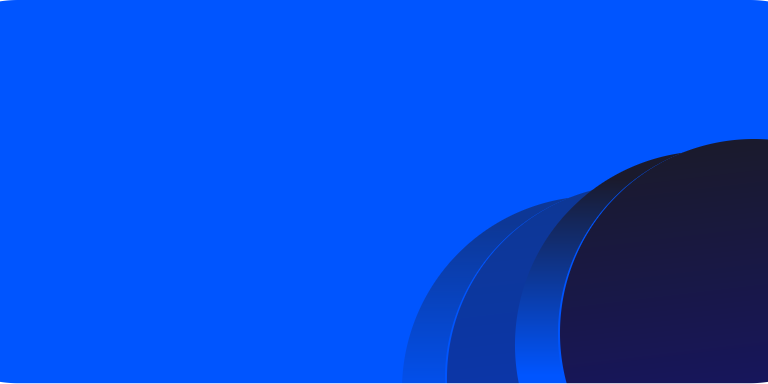
A Shadertoy shader for this background:

```glsl
// Flat blue banner with two stacked pairs of gradient discs rising at the lower right.

// Lengths are in canvas heights, origin at the lower left.
const vec3 BLUE = vec3(0.0, 0.333, 1.0);
const vec3 INK = vec3(0.102, 0.102, 0.175);
const vec3 INDIGO = vec3(0.09, 0.085, 0.365);
const vec3 PAPER = vec3(1.0);

const float DISC_RADIUS = 0.5052;
const vec2 FRONT_CENTER = vec2(1.9635, 0.1328);
const vec2 BACK_OFFSET = vec2(-0.1172, -0.0312);
const vec2 RIM_OFFSET = vec2(-0.0052, -0.0026);
const vec2 PAIR_STEP = vec2(-0.2943, -0.1172);
const float FADED_OPACITY = 0.5;

const vec2 BACK_FADE = vec2(0.40, -0.11);   // heights where ink starts and blue ends
const vec2 FRONT_FADE = vec2(0.50, -0.15);  // heights where ink starts and indigo ends
const float FRONT_TILT = 0.12;

const float CORNER_RADIUS = 0.31;
const float CORNER_OVERHANG = 0.263;        // part of each corner beyond the sides
const float BOTTOM_MARGIN = 0.002;

float coverage(float dist, float pixel) {
    return clamp(0.5 - dist / pixel, 0.0, 1.0);
}

float disc(vec2 p, float pixel) {
    return coverage(length(p) - DISC_RADIUS, pixel);
}

float ramp(float value, vec2 range) {
    return clamp((value - range.x) / (range.y - range.x), 0.0, 1.0);
}

float roundedBox(vec2 p, vec2 halfSize, float radius) {
    vec2 q = abs(p) - halfSize + radius;
    return length(max(q, 0.0)) + min(max(q.x, q.y), 0.0) - radius;
}

// Back disc, thin bright rim, then front disc; p is relative to the front centre.
vec3 drawPair(vec3 color, vec2 p, float pixel) {
    vec3 backColor = mix(INK, BLUE, ramp(p.y, BACK_FADE));
    vec3 frontColor = mix(INK, INDIGO, ramp(p.y - FRONT_TILT * p.x, FRONT_FADE));
    color = mix(color, backColor, disc(p - BACK_OFFSET, pixel));
    color = mix(color, BLUE, disc(p - RIM_OFFSET, pixel));
    return mix(color, frontColor, disc(p, pixel));
}

void mainImage(out vec4 fragColor, in vec2 fragCoord) {
    float pixel = 1.0 / iResolution.y;
    vec2 p = fragCoord * pixel;
    float width = iResolution.x * pixel;
    vec3 color = BLUE;

    // Faded pair first, solid pair over it
    for (int i = 1; i >= 0; i--) {
        vec2 center = FRONT_CENTER + float(i) * PAIR_STEP;
        float opacity = mix(1.0, FADED_OPACITY, float(i));
        color = mix(color, drawPair(color, p - center, pixel), opacity);
    }

    // Panel edge with barely visible rounded corners
    vec2 panelSize = vec2(width + 2.0 * CORNER_OVERHANG, 1.0 - BOTTOM_MARGIN);
    vec2 panelCenter = vec2(0.5 * width, 0.5 * (1.0 + BOTTOM_MARGIN));
    float edge = roundedBox(p - panelCenter, 0.5 * panelSize, CORNER_RADIUS);
    color = mix(PAPER, color, coverage(edge, pixel));

    fragColor = vec4(color, 1.0);
}
```
